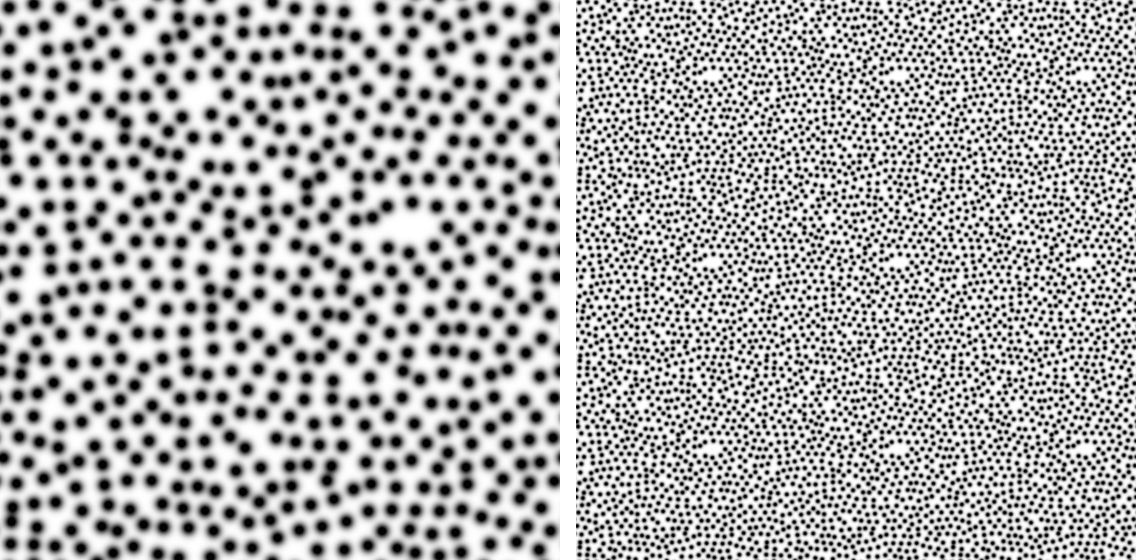
Left, the tile; right, the same tile 3 across and 3 down.
Reproduce this pattern procedurally as a Shadertoy shader.

```glsl
const vec2  GRID = vec2(22.0, 26.0);    // dots per tile; the row count must be even
const float JITTER = 0.7;               // random offset, in cells
const float SPACING = 0.044;            // typical distance between dots
const float REST = 1.2 * SPACING;       // dots closer than this repel each other
const float STIFFNESS = 0.22;           // strength of the repulsion
const float MAX_PUSH = 0.02;            // longest move caused by repulsion
const float SWIRL = 0.0065;             // amplitude of each bending wave
const float VACANCY = 0.008;            // share of missing dots
const float DOT_RADIUS = 0.0124;        // width of the soft dot profile
const float DOT_DENSITY = 1.25;         // above 1 the dot centre saturates
const float DOT_REACH = 2.6 * DOT_RADIUS;
const vec3  PAPER = vec3(1.0);
const vec3  INK = vec3(0.005);
const float TAU = 6.2831853;

// Bending waves: whole-number frequency in x and y, then phase
const vec3 WAVES[4] = vec3[4](
    vec3(2.0, 1.0, 0.7), vec3(-1.0, 3.0, 2.9),
    vec3(3.0, -2.0, 4.4), vec3(2.0, 3.0, 1.8));

// Three random values per cell, wrapped to the tile
vec3 cellHash(vec2 cell) {
    vec3 p = fract(mod(cell, GRID).xyx * vec3(0.1031, 0.1030, 0.0973) + 0.137);
    p += dot(p, p.yxz + 33.33);
    return fract((p.xxy + p.yxx) * p.zyx);
}

// Periodic transverse waves that bend the rows of the lattice
vec2 swirl(vec2 p) {
    vec2 offset = vec2(0.0);
    for (int i = 0; i < 4; i++) {
        vec2 k = WAVES[i].xy;
        offset += normalize(vec2(-k.y, k.x)) * sin(TAU * dot(k, p) + WAVES[i].z);
    }
    return SWIRL * offset;
}

// Jittered and bent point of a staggered lattice
vec2 latticePoint(vec2 cell) {
    float stagger = 0.5 * mod(cell.y, 2.0) - 0.25;
    vec2 jitter = JITTER * (cellHash(cell).xy - 0.5);
    vec2 p = (cell + 0.5 + vec2(stagger, 0.0) + jitter) / GRID;
    return p + swirl(p);
}

// One relaxation step: move a point away from neighbours that are too close
vec2 repulsion(vec2 cell, vec2 p) {
    vec2 push = vec2(0.0);
    for (int j = -2; j <= 2; j++)
    for (int i = -2; i <= 2; i++) {
        if (i == 0 && j == 0) continue;
        vec2 away = p - latticePoint(cell + vec2(i, j));
        float dist = max(length(away), 1e-5);
        push += away / dist * max(REST - dist, 0.0);
    }
    push *= STIFFNESS;
    return push * min(1.0, MAX_PUSH / max(length(push), 1e-5));
}

void mainImage(out vec4 fragColor, in vec2 fragCoord) {
    vec2 uv = fragCoord / iResolution.y;
    vec2 home = floor(uv * GRID);

    // Sum the soft dots around this position
    float density = 0.0;
    for (int j = -2; j <= 2; j++)
    for (int i = -2; i <= 2; i++) {
        vec2 cell = home + vec2(i, j);
        vec2 p = latticePoint(cell);
        bool tooFar = distance(p, uv) > DOT_REACH + MAX_PUSH;
        if (tooFar || cellHash(cell).z < VACANCY) continue;
        vec2 d = (uv - p - repulsion(cell, p)) / DOT_RADIUS;
        density += DOT_DENSITY * exp(-dot(d, d));
    }

    fragColor = vec4(mix(PAPER, INK, min(density, 1.0)), 1.0);
}
```
